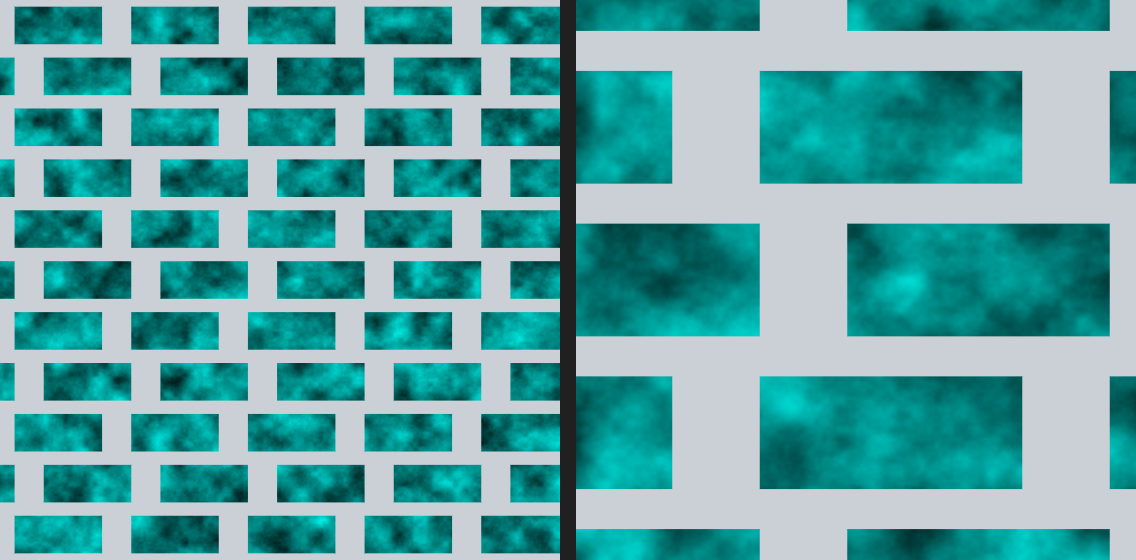
Left, the full canvas; right, a detail of the centre.
This pattern is drawn by a WebGL 1 fragment shader. Its source:

```glsl
precision highp float;

// Running-bond rows of flat teal bricks separated by wide pale grey mortar.
// A box distance in each cell cuts the bricks; layered value noise running
// across the whole wall gives every brick its own cloudy mottling.

uniform vec2 u_resolution;

float hash(vec2 p) {
  return fract(sin(dot(p, vec2(127.1, 311.7))) * 43758.55);
}

float valueNoise(vec2 p) {
  vec2 cell = floor(p);
  vec2 f = fract(p);
  f = f * f * (3.0 - 2.0 * f);
  float low = mix(hash(cell), hash(cell + vec2(1.0, 0.0)), f.x);
  float high = mix(hash(cell + vec2(0.0, 1.0)), hash(cell + vec2(1.0, 1.0)), f.x);
  return mix(low, high, f.y);
}

// Five octaves, normalised to the range 0 to 1.
float clouds(vec2 p) {
  float sum = 0.0;
  float weight = 0.5;
  for (int i = 0; i < 5; i++) {
    sum += weight * valueNoise(p);
    p = p * 2.0 + 17.3;
    weight *= 0.5;
  }
  return sum / 0.96875;
}

// Signed distance to the nearest brick, in canvas units.
float brickDistance(vec2 uv) {
  vec2 count = vec2(4.8, 11.0);
  vec2 p = uv * count;
  p.x -= 0.25 * mod(floor(p.y), 2.0);
  vec2 d = (abs(fract(p) - 0.5) - vec2(0.375, 0.369)) / count;
  return max(d.x, d.y);
}

void main() {
  vec2 uv = gl_FragCoord.xy / u_resolution;
  float pixel = 1.0 / min(u_resolution.x, u_resolution.y);

  vec3 mortar = vec3(0.796, 0.816, 0.845);
  vec3 brick = vec3(0.0, 1.0, 0.97) * clouds(uv * 28.0 + 5.0);

  float coverage = clamp(0.5 - brickDistance(uv) / pixel, 0.0, 1.0);
  gl_FragColor = vec4(mix(mortar, brick, coverage), 1.0);
}
```
